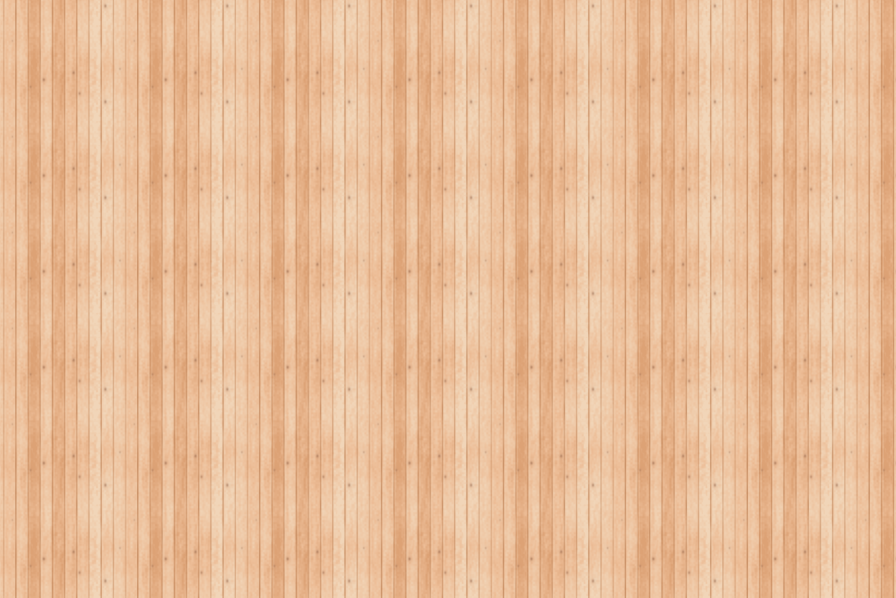
A WebGL 1 fragment shader for this texture:

```glsl
precision highp float;

uniform vec2 u_resolution;

const vec2 REPEATS = vec2(7.35, 6.24);
const float PLANKS = 10.0;
const float SEAM_OFFSET = 0.03;
const float TILE_RATIO = 0.787;
const float TAU = 6.28319;

const vec3 DARK_WOOD = vec3(0.865, 0.635, 0.46);
const vec3 MID_WOOD = vec3(0.928, 0.742, 0.592);
const vec3 PALE_WOOD = vec3(0.945, 0.835, 0.72);
const vec3 SEAM_BROWN = vec3(0.76, 0.53, 0.36);
const vec3 KNOT_BROWN = vec3(0.60, 0.41, 0.30);

float hash(vec2 p) {
  return fract(sin(dot(p, vec2(127.1, 311.7))) * 43758.5453);
}

// Value noise that wraps after the given number of cells per tile
float tileNoise(vec2 tile, vec2 cells, float seed) {
  vec2 p = tile * cells;
  vec2 i = floor(p);
  vec2 f = fract(p);
  f = f * f * (3.0 - 2.0 * f);
  vec2 a = mod(i, cells);
  vec2 b = mod(i + 1.0, cells);
  float low = mix(hash(a + seed), hash(vec2(b.x, a.y) + seed), f.x);
  float high = mix(hash(vec2(a.x, b.y) + seed), hash(b + seed), f.x);
  return mix(low, high, f.y);
}

float isPlank(float plank, float index) {
  return 1.0 - step(0.5, abs(plank - index));
}

// Broad light and dark sweep with a few distinct boards
float plankTone(float plank) {
  float tone = 0.62 + 0.12 * cos(TAU * (plank - 7.5) / PLANKS);
  tone -= 0.34 * isPlank(plank, 2.0) + 0.28 * isPlank(plank, 4.0);
  tone += 0.08 * isPlank(plank, 3.0) + 0.16 * isPlank(plank, 7.0);
  return tone - 0.10 * isPlank(plank, 5.0) + 0.06 * isPlank(plank, 1.0);
}

// Slow drift of tone along each board and a warm band per repeat
float drift(vec2 tile, float plank) {
  vec2 along = vec2((plank + 0.001) / PLANKS, tile.y);
  float board = tileNoise(along, vec2(10.0, 3.0), 29.0) - 0.5;
  return 0.14 * board - 0.09 * cos(TAU * (tile.y - 0.78));
}

float grain(vec2 tile, float plank) {
  float streaks = tileNoise(tile, vec2(40.0, 3.0), 3.0) - 0.5;
  float fibres = tileNoise(tile, vec2(64.0, 14.0), 17.0) - 0.5;
  float specks = tileNoise(tile, vec2(60.0, 48.0), 59.0) - 0.5;
  float speckle = 0.20 + 0.14 * isPlank(plank, 7.0);
  return 0.30 * streaks + 0.20 * fibres + speckle * specks;
}

vec3 woodColor(float tone) {
  vec3 lower = mix(DARK_WOOD, MID_WOOD, clamp(tone * 2.0, 0.0, 1.0));
  return mix(lower, PALE_WOOD, clamp(tone * 2.0 - 1.0, 0.0, 1.0));
}

// Antialiased line coverage
float lineMask(float dist, float halfWidth, float pixel) {
  return clamp((halfWidth - abs(dist)) / pixel + 0.5, 0.0, 1.0);
}

// Offset between wrapped tile positions
vec2 wrapOffset(vec2 tile, vec2 center) {
  vec2 d = fract(tile - center + 0.5) - 0.5;
  return vec2(d.x, d.y * TILE_RATIO);
}

float knotMask(vec2 offset, float radius) {
  float dist = length(offset * vec2(1.0, 0.8)) / radius;
  return 0.7 * exp(-dist * dist) + 0.08 * exp(-dist * dist / 8.0);
}

float allKnots(vec2 tile) {
  float mask = 0.0;
  for (int k = 0; k < 7; k++) {
    float index = float(k);
    float plank = mod(index * 3.0, PLANKS);
    float across = (plank + 0.2 + 0.6 * hash(vec2(index, 5.0))) / PLANKS;
    vec2 center = vec2(across, hash(vec2(index, 23.0)));
    float size = hash(vec2(index, 71.0));
    float knot = knotMask(wrapOffset(tile, center), mix(0.008, 0.011, size));
    mask = max(mask, knot * mix(0.3, 0.7, size));
  }
  return mask;
}

void main() {
  vec2 uv = gl_FragCoord.xy / u_resolution;
  vec2 tile = fract(vec2(uv.x, 1.0 - uv.y) * REPEATS - vec2(SEAM_OFFSET, 0.0));
  float pixel = REPEATS.x / u_resolution.x;

  // Boards with drifting tone and fine grain
  float plank = floor(tile.x * PLANKS);
  vec3 color = woodColor(plankTone(plank) + drift(tile, plank) + grain(tile, plank));

  // Seams of uneven strength, each with a pale edge
  float seam = floor(tile.x * PLANKS + 0.5);
  float seamDist = tile.x - seam / PLANKS;
  float strength = mix(0.35, 0.9, hash(vec2(mod(seam, PLANKS), 9.0)));
  strength *= 0.7 + 0.5 * tileNoise(tile, vec2(10.0, 7.0), 83.0);
  float edge = lineMask(seamDist - 0.016, 0.005, pixel);
  color = mix(color, PALE_WOOD, 0.2 * edge);
  color = mix(color, SEAM_BROWN, strength * lineMask(seamDist, 0.006, pixel));

  color = mix(color, KNOT_BROWN, allKnots(tile));
  gl_FragColor = vec4(color, 1.0);
}
```
